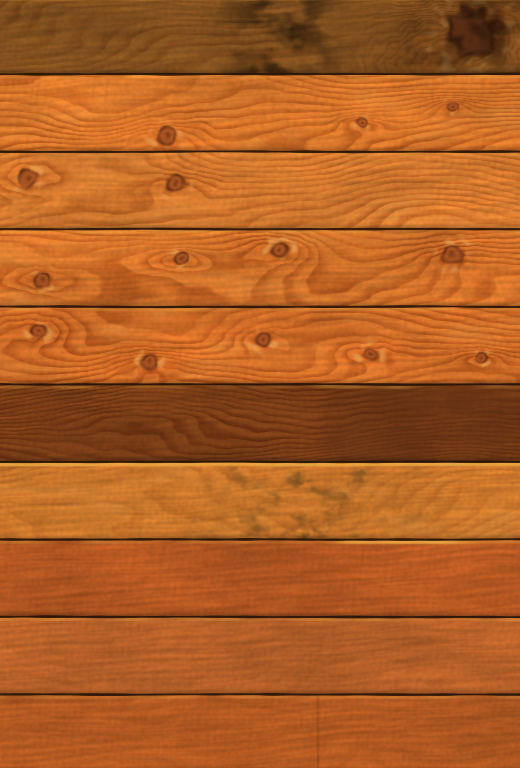
A Shadertoy shader for this texture:

```glsl
const vec3 plankColor[10] = vec3[10](
    vec3(.5, .31, .12), vec3(.83, .46, .17), vec3(.83, .48, .19), vec3(.82, .45, .17), vec3(.81, .43, .16),
    vec3(.47, .24, .09), vec3(.78, .46, .17), vec3(.68, .33, .13), vec3(.7, .37, .16), vec3(.68, .34, .13));

// Per plank: ring count, ring contrast, knot chance
const vec3 plankGrain[10] = vec3[10](
    vec3(8, .3, 0), vec3(8, .5, .9), vec3(7, .45, .85), vec3(7, .5, .6), vec3(7, .5, 1),
    vec3(15, .55, 0), vec3(8, .2, 0), vec3(4, .1, 0), vec3(5, .1, 0), vec3(5, .1, 0));

float rand(vec2 p) {
    return fract(sin(dot(p, vec2(127.1, 311.7))) * 43758.5);
}

float cornerSlope(vec2 cell, vec2 offset) {
    float angle = 6.2832 * rand(cell);
    return dot(vec2(cos(angle), sin(angle)), offset);
}

// Gradient noise, about -0.6 to 0.6
float noise(vec2 p) {
    vec2 i = floor(p), f = p - i, e = vec2(1, 0);
    vec2 u = f * f * f * (f * (f * 6. - 15.) + 10.);
    return mix(mix(cornerSlope(i, f), cornerSlope(i + e, f - e), u.x),
               mix(cornerSlope(i + e.yx, f - e.yx), cornerSlope(i + 1., f - 1.), u.x), u.y);
}

float fbm(vec2 p) {
    p = mat2(.96, .28, -.28, .96) * p;
    return noise(p) + .5 * noise(p * 2.1 + 7.3) + .25 * noise(p * 4.3 + 3.1);
}

void mainImage(out vec4 fragColor, in vec2 fragCoord) {
    // Plank units, counted from the top
    vec2 q = vec2(fragCoord.x, iResolution.y - fragCoord.y) / iResolution.y * 9.9 + vec2(0, .046);
    float pixel = 9.9 / iResolution.y;
    float plank = floor(q.y);
    int id = clamp(int(plank), 0, 9);
    vec2 p = vec2(q.x, q.y - plank);
    vec2 s = p + plank * vec2(13.7, 5.3);
    vec3 grain = plankGrain[id];

    // Long rings bent by slow warps
    float field = p.y + (noise(s * vec2(.32, .9)) * 8. + noise(s * vec2(.8, 2.1)) * 1.4) / grain.x
                + .035 * noise(s * vec2(3, 6)) + .03 * p.x;

    // Scattered knots, which push the rings aside
    float core = 0., rim = 0., halo = 0., flake = 0.;
    for (float i = 0.; i < 5.; i++) {
        vec2 key = vec2(i + 2.3, plank * 3.7 + 1.9);
        bool giant = id == 0 && i == 4.;
        if (!giant && rand(key + 5.) > grain.z) continue;
        vec2 center = vec2((i + .2 + .6 * rand(key + 11.)) * 1.36, .18 + .64 * rand(key + 23.));
        float radius = mix(.06, .13, rand(key + 37.));
        if (giant) { center = vec2(6.12, .45); radius = .32; }
        vec2 d = p - center;
        if (giant) d = mat2(.88, .48, -.48, .88) * d;
        d += radius * .6 * vec2(noise(s * 5.), noise(s * 5. + 19.));
        float r = length(d * vec2(.95, 1.05)) / radius;
        float reach = length(d * vec2(.4, 1)) / radius;
        field += (giant ? .9 : .35) * exp(-reach * reach * .3);
        core = max(core, 1. - smoothstep(.75, 1.2, r));
        float uneven = .6 + .8 * noise(s * 8. + 9.);
        rim = max(rim, uneven * exp(-pow((r - .9) * 4., 2.)) + .6 * exp(-r * r * 8.));
        halo = max(halo, exp(-reach * reach * .35));
        flake = max(flake, exp(-pow((r - 1.5) * 1.7, 2.)) * smoothstep(-.05, .4, noise(s * vec2(6, 8))));
    }

    // Late wood darkens slowly, then ends sharply
    float phase = field * grain.x;
    float ring = fract(phase);
    ring = smoothstep(.25, .85, ring) * (1. - smoothstep(.85, 1., ring));
    ring = mix(ring, .3, smoothstep(.35, 1., fwidth(phase)));
    ring *= .75 + .8 * noise(s * vec2(.8, 2.5) + 31.);

    // Wood: tone, long fibres, faint pores and rings
    vec3 col = plankColor[id];
    col *= 1.03 + .12 * fbm(s * vec2(.5, 1.2) + 5.);
    vec2 fibre = vec2(s.x, s.y + .05 * s.x + .1 * noise(s * vec2(.7, 1.5)));
    col *= 1. + .13 * noise(fibre * vec2(.9, 21)) + .07 * noise(fibre * vec2(2.3, 13) + 8.);
    col *= 1. + .07 * noise(mat2(.8, .6, -.6, .8) * s * 17.);
    col *= 1. + .035 * noise(vec2(s.x * 19. + s.y * 2., s.y * 2.));
    float glow = smoothstep(.0, .7, fbm(s * vec2(.7, 2.6) + 41.));
    if (id > 0 && id < 5 || id == 6) col = mix(col, vec3(.91, .6, .28), .35 * glow);
    col *= mix(vec3(1), vec3(.74, .6, .46), ring * grain.y * 1.3);

    // Knots
    col = mix(col, col * vec3(.9, .77, .65), halo * .5);
    col = mix(col, vec3(.93, .65, .34) * (id == 0 ? .65 : 1.), flake * .65);
    col = mix(col, id == 0 ? vec3(.34, .17, .08) : vec3(.66, .33, .14), core * .8);
    col *= 1. - vec3(.42, .5, .55) * clamp(rim, 0., 1.);

    // Weather stains on the top, dark and yellow planks
    float blotch = smoothstep(-.3, .4, fbm(s * vec2(1.8, 2.6) + 60.));
    float streak = smoothstep(-.4, .5, fbm(s * vec2(4, 5)));
    if (id == 0) col *= 1. - .55 * blotch * (exp(-pow((p.x - 3.6) * 1.5, 2.)) + .5 * smoothstep(4.6, 5.8, p.x));
    if (id == 5) col = mix(col, vec3(.37, .18, .07), .55 * smoothstep(4., 4.4, p.x) * (.5 + .5 * blotch));
    if (id == 6) col = mix(col, vec3(.4, .26, .1), .85 * blotch * streak * exp(-pow((p.x - 3.9) * .9, 2.)));
    if (id == 9) col *= 1. - .12 * exp(-pow((p.x - 4.1) / .018, 2.));

    // Seams: shade above, lit lip below, thin uneven gap
    float seam = floor(q.y + .5);
    float edge = q.y - seam - .01 * noise(vec2(q.x * .8, seam * 7.3));
    col *= 1. - .22 * smoothstep(-.09, 0., edge) * step(edge, 0.);
    float lip = smoothstep(0., .02, edge) * (1. - smoothstep(.04, .07, edge));
    float lipLight = .2 + .4 * noise(vec2(q.x * 2., seam * 3.1));
    if (id == 6) lipLight = .85;
    if (id == 7) lipLight += .6 * smoothstep(4., 4.5, q.x) * (1. - smoothstep(5.4, 6.6, q.x));
    col = mix(col, vec3(.93, .66, .25), lip * clamp(lipLight, 0., 1.));
    float gap = .014 + .008 * noise(vec2(q.x * 3., seam * 5.7));
    col = mix(col, vec3(.15, .075, .03), .92 * (1. - smoothstep(gap - pixel * .6, gap + pixel * .6, abs(edge))));

    fragColor = vec4(clamp(col, 0., 1.), 1);
}
```
